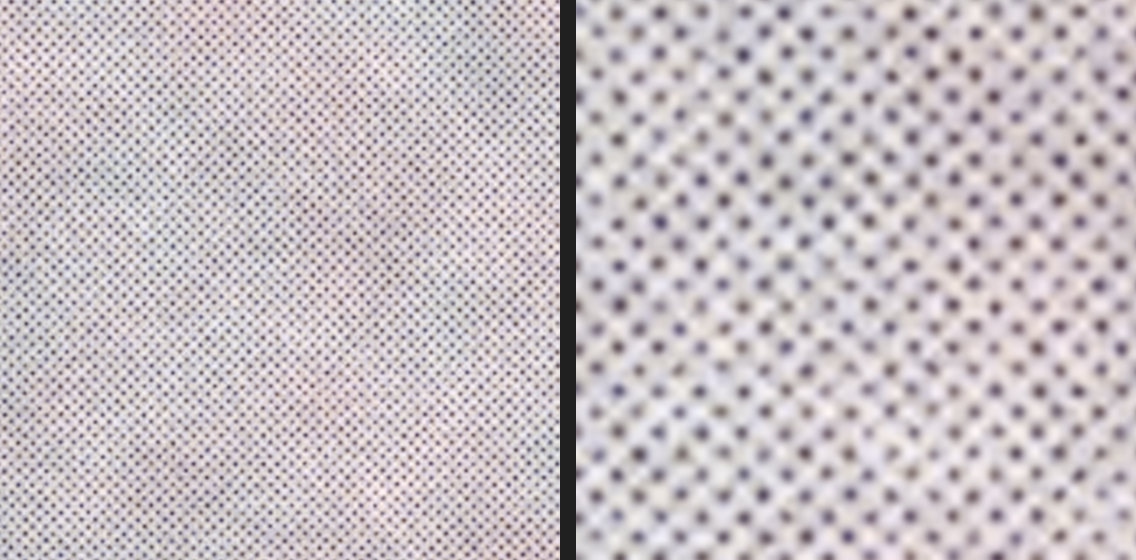
Left: the whole. Right: its middle third, enlarged.
A Shadertoy shader for this texture:

```glsl
#define REPEATS 40.0
#define PHASE vec2(0.17, 0.13)
#define DOT_SPREAD 0.032
#define DOT_DEPTH 0.35
#define DOT_JITTER 0.10
#define WEAVE_RELIEF 0.05
#define GRAIN 0.13
#define MOTTLE 0.13
#define CLOTH vec3(0.850, 0.822, 0.832)
#define COOL_INK vec3(1.00, 1.05, 0.86)
#define WARM_INK vec3(0.95, 1.05, 1.04)

const float TAU = 6.2831853;

float hash(vec2 p) {
    return fract(sin(dot(p, vec2(127.1, 311.7))) * 43758.5453);
}

float valueNoise(vec2 p) {
    vec2 cell = floor(p), f = fract(p);
    f = f * f * (3.0 - 2.0 * f);
    float low = mix(hash(cell), hash(cell + vec2(1, 0)), f.x);
    float high = mix(hash(cell + vec2(0, 1)), hash(cell + vec2(1, 1)), f.x);
    return mix(low, high, f.y);
}

// Layered noise centred on zero
float cloud(vec2 p) {
    float sum = 0.0, weight = 0.5;
    for (int i = 0; i < 4; i++) {
        sum += weight * (valueNoise(p) - 0.5);
        p = p * 2.03 + 17.3;
        weight *= 0.55;
    }
    return sum;
}

// Light absorbed by the holes of one of the two interleaved grids
vec3 holes(vec2 p, float grid) {
    vec2 q = p + 0.5 * grid;
    vec2 id = floor(q) + 57.0 * grid;
    vec2 jitter = vec2(hash(id + 3.1), hash(id + 8.7)) - 0.5;
    vec2 d = fract(q) - 0.5 - DOT_JITTER * jitter;
    float spread = DOT_SPREAD * mix(0.82, 1.18, hash(id + 5.3));
    float depth = DOT_DEPTH * mix(0.75, 1.25, hash(id + 1.9));
    vec3 ink = mix(COOL_INK, WARM_INK, hash(id + 6.4));
    return ink * depth * exp(-dot(d, d) / spread);
}

void mainImage(out vec4 fragColor, in vec2 fragCoord) {
    vec2 uv = fragCoord / iResolution.y;
    vec2 p = uv * REPEATS + PHASE;

    // Raised threads between the holes
    vec2 wave = cos(TAU * (p - 0.5));
    vec3 color = CLOTH - WEAVE_RELIEF * wave.x * wave.y;

    // Fibre grain, with a faint cream to violet shift
    float grain = valueNoise(p * 4.3) - 0.5;
    float hue = valueNoise(p * 2.7 + 41.0) - 0.5;
    color += GRAIN * grain + hue * vec3(0.02, 0.01, -0.06);

    // Broad stains: lightness, then pink against blue grey
    float shade = cloud(uv * 7.0 + 4.0);
    float tint = cloud(uv * 5.0 + 23.0);
    color += MOTTLE * shade + tint * vec3(0.09, -0.02, -0.02);

    // Staggered holes
    for (int i = 0; i < 2; i++) color -= holes(p, float(i));

    fragColor = vec4(clamp(color, 0.0, 1.0), 1.0);
}
```
